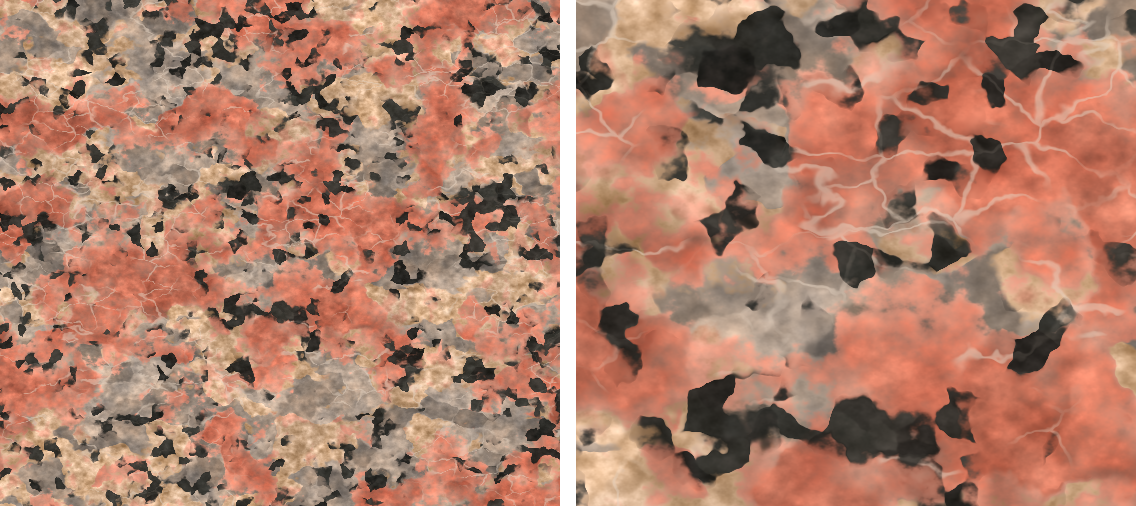
Left, the full canvas; right, a detail of the centre.
This texture is drawn by a Shadertoy shader. Its source:

```glsl
// Polished pink granite: salmon feldspar patches, flattened grey quartz, cream
// matrix, clustered black mica and pale hairline cracks. Soft Voronoi grains
// perturb layered value noise, which decides the mineral at each point.

#define SALMON_SCALE  vec2(8.0, 9.0)
#define QUARTZ_SCALE  vec2(9.0, 15.0)
#define MICA_SCALE    vec2(46.0, 52.0)
#define SALMON_LEVEL  0.54
#define QUARTZ_LEVEL  0.49
#define MICA_LEVEL    0.745
#define CRACK_AMOUNT  0.50
#define MOTTLE        0.50
#define SALMON_COLOR  vec3(0.785, 0.470, 0.380)
#define QUARTZ_COLOR  vec3(0.620, 0.555, 0.500)
#define CREAM_COLOR   vec3(0.850, 0.705, 0.570)
#define MICA_COLOR    vec3(0.160, 0.160, 0.145)

vec2 hash22(vec2 p) {
    vec3 q = fract(p.xyx * vec3(0.1031, 0.1030, 0.0973));
    q += dot(q, q.yzx + 33.33);
    return fract((q.xx + q.yz) * q.zy);
}

float valueNoise(vec2 p) {
    vec2 cell = floor(p), f = fract(p);
    f = f * f * (3.0 - 2.0 * f);
    float bottom = mix(hash22(cell).x, hash22(cell + vec2(1, 0)).x, f.x);
    float top = mix(hash22(cell + vec2(0, 1)).x, hash22(cell + vec2(1, 1)).x, f.x);
    return mix(bottom, top, f.y);
}

float fbm(vec2 p) {
    float sum = 0.0, amplitude = 0.533;
    for (int i = 0; i < 4; i++) {
        sum += amplitude * valueNoise(p);
        p = mat2(1.6, 1.2, -1.2, 1.6) * p + 17.3;
        amplitude *= 0.5;
    }
    return sum;
}

// Voronoi grains: two softly blended random values and the border distance
vec3 grains(vec2 p) {
    vec2 cell = floor(p);
    vec3 sum = vec3(0.0);
    float nearest = 9.0, second = 9.0;
    for (int j = -1; j <= 1; j++)
    for (int i = -1; i <= 1; i++) {
        vec2 id = cell + vec2(i, j);
        float d = length(id + hash22(id) - p);
        sum += exp(-28.0 * d) * vec3(hash22(id + 71.0), 1.0);
        second = min(second, max(nearest, d));
        nearest = min(nearest, d);
    }
    return vec3(sum.xy / sum.z, second - nearest);
}

void mainImage(out vec4 fragColor, in vec2 fragCoord) {
    vec2 uv = fragCoord / iResolution.y + 3.0;

    // Ragged outlines from a small domain warp
    vec2 warp = vec2(fbm(uv * 38.0), fbm(uv * 38.0 + 50.0)) - 0.5;
    vec2 p = uv + 0.026 * warp;
    float fine = fbm(uv * vec2(85.0, 110.0)) - 0.5;
    float medium = fbm(uv * 34.0 + 9.0) - 0.5;

    vec3 feldspar = grains(p * SALMON_SCALE * 2.0);
    vec3 quartz = grains(p * QUARTZ_SCALE * 2.0 + 31.0);
    vec3 mica = grains(p * MICA_SCALE + 57.0);

    // Mineral masks
    float salmonField = fbm(p * SALMON_SCALE) + 0.30 * (feldspar.x - 0.5) + 0.22 * fine;
    float salmonMask = smoothstep(-0.035, 0.035, salmonField - SALMON_LEVEL);
    float quartzField = fbm(p * QUARTZ_SCALE + 23.0) + 0.34 * (quartz.x - 0.5) + 0.15 * fine;
    float quartzMask = smoothstep(-0.035, 0.035, quartzField - QUARTZ_LEVEL);
    float micaField = fbm(p * vec2(15.0, 18.0) + 81.0) + 0.55 * (mica.x - 0.5)
                    + 0.25 * fine + 0.05 * (0.5 - salmonMask);
    float micaMask = smoothstep(-0.05, 0.045, micaField - MICA_LEVEL);

    // Cream matrix with ochre and pink stains
    vec3 color = CREAM_COLOR + vec3(0.05, 0.10, 0.16) * (fine + medium) * 1.6;
    color = mix(color, SALMON_COLOR, 0.55 * smoothstep(0.05, 0.22, medium));
    color *= 0.92 + 0.16 * feldspar.y;

    // Quartz with a different grey in each grain
    vec3 grey = QUARTZ_COLOR * (0.80 + 0.40 * quartz.y);
    grey += vec3(0.10, 0.06, 0.02) * medium * 2.0;
    color = mix(color, grey, quartzMask * 0.95);

    // Feldspar, deeper toward patch centres
    float depth = smoothstep(0.0, 0.20, salmonField - SALMON_LEVEL);
    vec3 salmon = SALMON_COLOR + mix(vec3(0.03, 0.075, 0.08), vec3(0.0, -0.045, -0.05), depth);
    salmon *= 0.93 + 0.14 * feldspar.y;
    salmon += vec3(0.06, 0.16, 0.16) * medium;
    color = mix(color, salmon, salmonMask * 0.95);

    // Fine crystalline mottling
    color *= 1.0 + MOTTLE * fine + 0.25 * medium;

    // Mica flakes with a dim brown fringe
    float fringe = smoothstep(-0.13, 0.0, micaField - MICA_LEVEL);
    color *= mix(vec3(1.0), vec3(0.80, 0.79, 0.79), fringe);
    vec3 flake = MICA_COLOR * (0.65 + 0.75 * mica.y) + 0.16 * fine;
    color = mix(color, flake, micaMask * 0.94);

    // Pale cracks on grain borders and along wavy, mostly level lines
    float gate = smoothstep(0.48, 0.68, fbm(uv * 13.0 + 43.0));
    float borderCrack = (1.0 - smoothstep(0.015, 0.085, quartz.z)) * gate;
    float wave = abs(fbm(p * vec2(5.0, 15.0) + 67.0) - 0.5);
    float waveCrack = (1.0 - smoothstep(0.003, 0.018, wave))
                    * smoothstep(0.47, 0.62, fbm(uv * 17.0 + 5.0));
    float crack = max(borderCrack, waveCrack) * (1.0 - 0.8 * micaMask);
    color = mix(color, vec3(0.90, 0.83, 0.76), CRACK_AMOUNT * crack);

    fragColor = vec4(clamp(color, 0.0, 1.0), 1.0);
}
```
